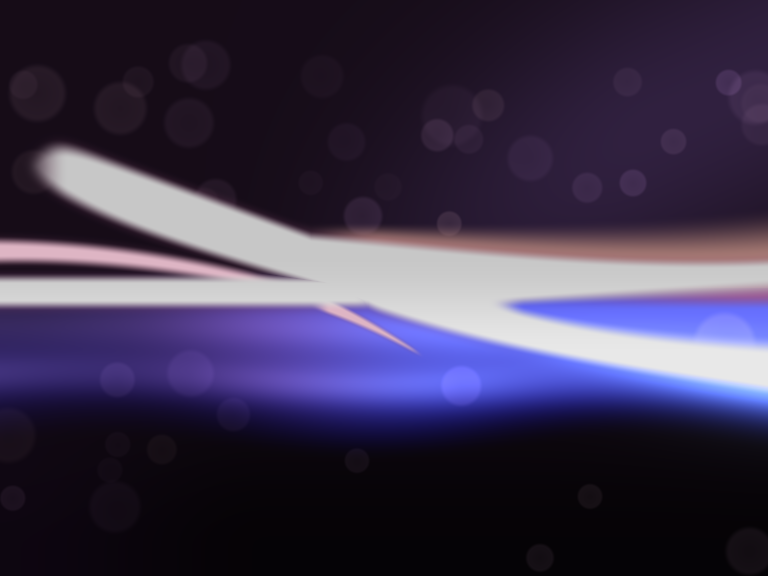
Give the GLSL for this background, as a Shadertoy shader.

```glsl
// Crossing beams of white light over a dark violet field with a blue glow below.
// Each beam is a soft band between two edge curves; a wider copy tints its rim.
// Faint hashed discs give the out-of-focus lights.

#define NIGHT vec3(0.085, 0.047, 0.092)
#define HAZE vec3(0.20, 0.135, 0.265)
#define DUSK_BLUE vec3(0.21, 0.18, 0.44)
#define VIVID_BLUE vec3(0.36, 0.44, 0.96)
#define ICE vec3(0.50, 0.80, 1.00)
#define TAN vec3(0.68, 0.50, 0.47)
#define ROSE vec3(0.66, 0.36, 0.54)
#define STRAND vec3(0.87, 0.71, 0.77)
#define DISC_COUNT 44
#define DISC_ALPHA 0.12
#define EDGE_SOFT 0.010

// Soft band between two heights
float band(float y, float lo, float hi, float soft) {
    return smoothstep(lo - soft, lo + soft, y) * (1.0 - smoothstep(hi - soft, hi + soft, y));
}

// Cubic curve through its first and last height
float bezier(float t, float a, float b, float c, float d) {
    t = clamp(t, 0.0, 1.0);
    float s = 1.0 - t;
    return s * s * s * a + 3.0 * s * s * t * b + 3.0 * s * t * t * c + t * t * t * d;
}

vec3 hash3(float n) {
    vec3 h = fract(n * vec3(0.1031, 0.1137, 0.0973) + vec3(0.11, 0.37, 0.71));
    h += dot(h, h.yzx + 33.33);
    return fract((h.xxy + h.yzz) * h.zyx);
}

float beamTop(float x) {
    float streak = 0.788 - 0.489 * x - 0.09 * exp(-x * x * 400.0);
    return max(streak, bezier((x - 0.404) / 0.596, 0.590, 0.565, 0.535, 0.545));
}

float beamBottom(float x) {
    float streak = 0.662 - 0.38 * x + 0.09 * exp(-12.0 * x);
    float branch = bezier((x - 0.48) / 0.52, 0.468, 0.390, 0.358, 0.323);
    return mix(streak, branch, smoothstep(0.42, 0.50, x));
}

// Main streak, joined by the level beam and split by a wedge on the right
float beams(vec2 p, float soft) {
    float tipSoft = soft + 0.022 * exp(-14.0 * p.x);
    float streak = band(p.y, beamBottom(p.x), beamTop(p.x), tipSoft) * smoothstep(0.025, 0.09, p.x);
    float level = band(p.y, 0.470, 0.517, soft) * (1.0 - smoothstep(0.46, 0.54, p.x));
    float d = max(p.x - 0.635, 0.0);
    float wedge = band(p.y, 0.474 - 0.09 * (1.0 - exp(-4.5 * d)), 0.474 + 0.07 * d, EDGE_SOFT + 0.02 * d);
    return max(streak * (1.0 - wedge * smoothstep(0.0, 0.05, d)), level);
}

// Thin arc at the left and tapered tail under the crossing
float strands(vec2 p, float soft) {
    float arc = 0.564 - 0.47 * p.x * p.x;
    float arcHalf = 0.017 - 0.022 * p.x;
    float a = band(p.y, arc - arcHalf, arc + arcHalf, soft) * (1.0 - smoothstep(0.32, 0.40, p.x));
    float t = (p.x - 0.417) / 0.136;
    float tail = mix(0.474, 0.380, t) + 0.02 * t * (1.0 - t);
    float tailHalf = 0.012 * max(1.0 - t, 0.0);
    float b = band(p.y, tail - tailHalf, tail + tailHalf, 0.5 * soft);
    return max(a, b * smoothstep(-0.1, 0.1, t) * (1.0 - smoothstep(0.85, 1.0, t)));
}

vec3 backdrop(vec2 p) {
    vec3 color = NIGHT * mix(0.25, 1.0, smoothstep(0.05, 0.50, p.y));
    color += vec3(0.03, 0.01, 0.04) * (1.0 - smoothstep(0.0, 0.35, p.x)) * (1.0 - smoothstep(0.1, 0.4, p.y));
    float diagonal = p.y - 0.72 - 0.6 * (p.x - 0.75);
    float haze = exp(-diagonal * diagonal * 12.0) * smoothstep(0.25, 0.85, p.x) * smoothstep(0.4, 0.6, p.y);
    color = mix(color, HAZE, haze * 0.9);
    // Blue glow, whose red and green fade sooner than its blue
    float rim = 0.215 + 0.02 * sin(9.0 * p.x + 0.4);
    float glow = smoothstep(rim, rim + 0.15, p.y) * (1.0 - smoothstep(0.46, 0.54, p.y));
    glow *= mix(1.0, 0.88 + 0.12 * sin(60.0 * p.y + 2.0 * p.x), 0.8 - 0.5 * p.x);
    float dim = mix(1.0 - 0.45 * smoothstep(0.36, 0.47, p.y), 1.0, smoothstep(0.0, 0.35, p.x));
    vec3 blue = mix(DUSK_BLUE, VIVID_BLUE, smoothstep(0.15, 0.62, p.x)) * dim;
    blue.r += 0.07 * exp(-pow((p.x - 0.36) * 7.0, 2.0));
    return color + blue * pow(vec3(glow), vec3(2.0, 2.0, 1.1));
}

vec3 discs(vec2 p, float aspect) {
    vec3 light = vec3(0.0);
    for (int i = 0; i < DISC_COUNT; i++) {
        vec3 h = hash3(float(i) * 7.0 + 3.0);
        vec3 k = hash3(float(i) * 11.0 + 91.0);
        float height = i % 3 == 0 ? mix(0.03, 0.42, h.y) : mix(0.60, 0.90, h.y);
        float radius = mix(0.022, 0.055, h.z * h.z);
        float d = length((p - vec2(h.x, height)) * vec2(aspect, 1.0));
        float disc = 1.0 - smoothstep(radius * 0.82, radius * 1.08, d);
        vec3 tint = mix(vec3(0.85, 0.70, 0.66), vec3(0.80, 0.60, 0.90), k.x);
        light += tint * disc * DISC_ALPHA * mix(0.2, 1.0, k.y) * (0.75 + 0.25 * d / radius);
    }
    return light;
}

void mainImage(out vec4 fragColor, in vec2 fragCoord) {
    vec2 p = fragCoord / iResolution.xy;
    vec3 color = backdrop(p) + discs(p, iResolution.x / iResolution.y);
    float right = smoothstep(0.65, 1.0, p.x);
    // Warm veil above the beam, rose and ice light beside its right end
    float above = p.y - beamTop(p.x);
    float veil = 1.0 - smoothstep(0.0, 0.025 + 0.12 * max(p.x - 0.4, 0.0), above);
    color = mix(color, TAN, veil * smoothstep(0.38, 0.50, p.x) * step(0.5, p.y));
    color = mix(color, ROSE, 0.85 * right * band(p.y, 0.475, 0.51, 0.014));
    color += ICE * 0.75 * right * exp(-abs(p.y - beamBottom(p.x)) / 0.032);
    // Tinted rims, then bright cores
    vec3 rimTint = mix(ROSE * 0.75, VIVID_BLUE, smoothstep(0.5, 0.75, p.x) * (1.0 - smoothstep(0.46, 0.5, p.y)));
    float rimLight = max(beams(p, 2.2 * EDGE_SOFT), 0.8 * strands(p, 2.0 * EDGE_SOFT));
    color = mix(color, rimTint, 0.7 * rimLight);
    color = mix(color, STRAND, strands(p, EDGE_SOFT));
    vec3 core = vec3(mix(0.78, 0.91, 1.0 - smoothstep(0.38, 0.56, p.y)));
    color = mix(color, core, beams(p, EDGE_SOFT));
    fragColor = vec4(clamp(color, 0.0, 1.0), 1.0);
}
```
